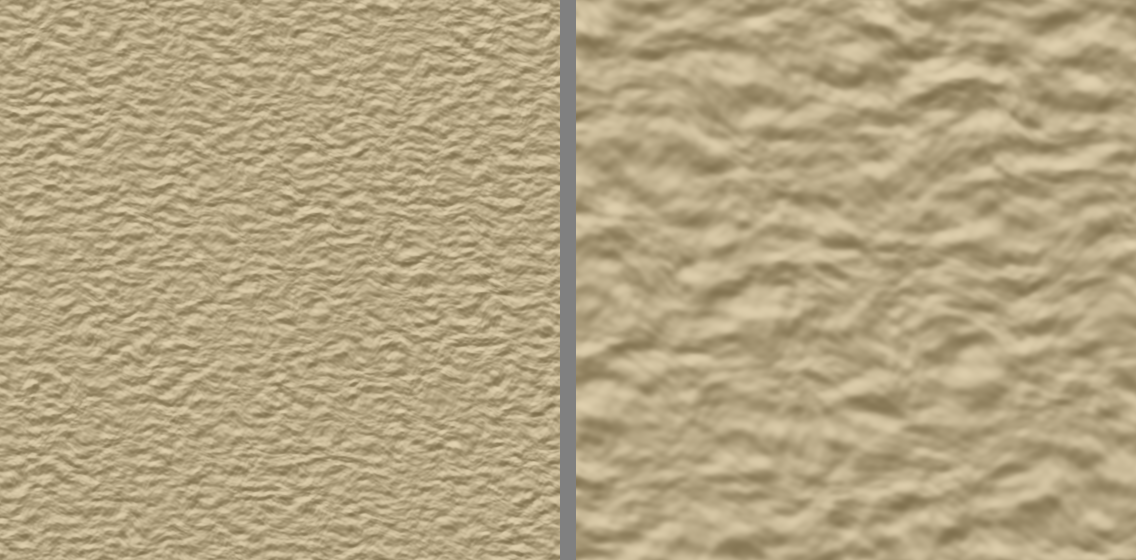
Left, the full canvas; right, a detail of the centre.
This texture is drawn by a Shadertoy shader. Its source:

```glsl
// Sand-coloured stucco wall with fine, wide bumps lit from above.

const vec3 SAND = vec3(0.705, 0.645, 0.512);
const vec2 BUMP_FREQUENCY = vec2(35.0, 56.0);   // bumps per canvas height
const vec2 LIGHT_DIRECTION = vec2(-0.25, 0.97);
const float SLOPE_STEP = 0.0024;
const float CONTRAST = 0.14;

// Integer hash: two values from -1 to 1 per lattice point
vec2 hashGradient(ivec2 cell) {
    uvec2 v = uvec2(cell) * 1664525u + 12345u;
    v.x += v.y * 1664525u;
    v.y += v.x * 1664525u;
    v ^= v >> 16u;
    v.x += v.y * 1664525u;
    v.y += v.x * 1664525u;
    v ^= v >> 16u;
    return vec2(v & 65535u) / 32767.5 - 1.0;
}

float cornerValue(ivec2 cell, ivec2 corner, vec2 local) {
    return dot(hashGradient(cell + corner), local - vec2(corner));
}

// Gradient noise with quintic blending
float gradientNoise(vec2 p) {
    ivec2 cell = ivec2(floor(p));
    vec2 f = fract(p);
    vec2 s = f * f * f * (f * (f * 6.0 - 15.0) + 10.0);
    float low = mix(cornerValue(cell, ivec2(0, 0), f), cornerValue(cell, ivec2(1, 0), f), s.x);
    float high = mix(cornerValue(cell, ivec2(0, 1), f), cornerValue(cell, ivec2(1, 1), f), s.x);
    return mix(low, high, s.y);
}

// Plaster relief: layered bumps, each layer finer and slightly turned
float plasterHeight(vec2 p, vec2 frequency) {
    const mat2 TURN = mat2(0.94, 0.34, -0.34, 0.94);
    vec2 q = p * frequency;
    float height = 0.0;
    float amplitude = 1.0;
    for (int i = 0; i < 3; i++) {
        height += amplitude * gradientNoise(q);
        q = TURN * q * 1.93 + vec2(17.3, 41.7);
        amplitude *= 0.38;
    }
    return height;
}

// Bends the plane a little so that bumps do not line up
vec2 warp(vec2 p, float frequency, float amount) {
    vec2 q = p * frequency;
    return p + amount * vec2(gradientNoise(q + 71.0), gradientNoise(q + 133.0));
}

// Slope towards the light, positive on lit faces
float litSlope(vec2 p, vec2 light, float stepSize) {
    vec2 d = light * stepSize;
    float rise = plasterHeight(p - d, BUMP_FREQUENCY) - plasterHeight(p + d, BUMP_FREQUENCY);
    return rise / (2.0 * stepSize * BUMP_FREQUENCY.y);
}

// Flattens highlights and lets shadows run deeper
float softenTone(float tone, float highlightLimit, float shadowLimit) {
    float limit = tone > 0.0 ? highlightLimit : shadowLimit;
    return limit * tanh(tone / limit);
}

void mainImage(out vec4 fragColor, in vec2 fragCoord) {
    vec2 uv = fragCoord / iResolution.y;
    vec2 wall = warp(uv, 16.0, 0.012);

    // Relief strength drifts across the wall
    float strength = 1.0 + 0.35 * gradientNoise(uv * 9.0 + 5.0);
    float tone = CONTRAST * strength * litSlope(wall, LIGHT_DIRECTION, SLOPE_STEP);

    // Hollows darken slightly, broad patches vary gently
    tone += 0.035 * plasterHeight(wall, BUMP_FREQUENCY);
    tone += 0.015 * gradientNoise(uv * 4.0 + 29.0);

    fragColor = vec4(SAND + softenTone(tone, 0.19, 0.26), 1.0);
}
```
